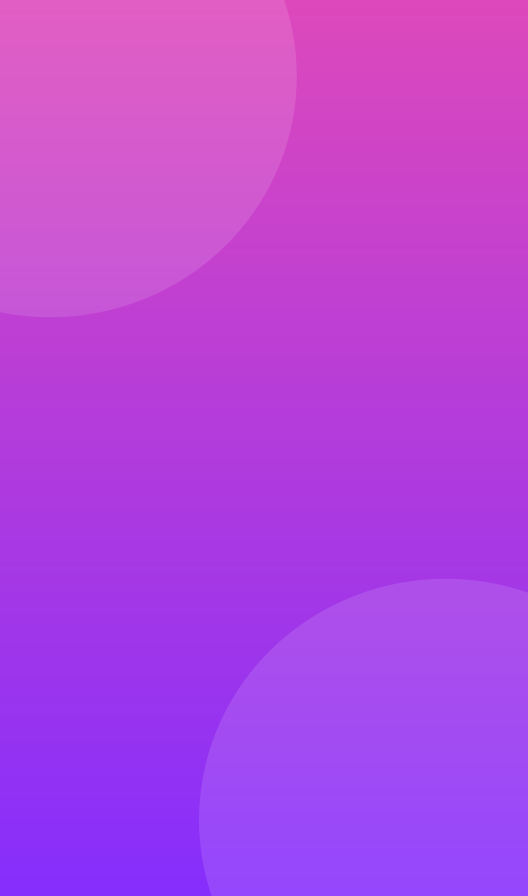
Write a Shadertoy shader that draws this background.

```glsl
// A vertical gradient from violet to pink with two large translucent discs,
// one cut by the upper left corner and one by the lower right.
// Discs are ellipse distances in canvas fractions, blended with soft edges.

#define BOTTOM_COLOR vec3(0.525, 0.180, 0.990)
#define TOP_COLOR    vec3(0.868, 0.285, 0.735)
#define VEIL_COLOR   vec3(1.0)
#define VEIL_ALPHA   0.12
#define UPPER_CENTER vec2(0.095, 0.915)
#define LOWER_CENTER vec2(0.844, 0.085)
#define DISC_RADII   vec2(0.467, 0.269)

// Coverage of an ellipse, with an edge about one pixel wide.
float discMask(vec2 uv, vec2 center) {
    vec2 q = (uv - center) / DISC_RADII;
    float radius = length(q);
    vec2 gradient = q / (max(radius, 1e-4) * DISC_RADII * iResolution.xy);
    float pixelDistance = (radius - 1.0) / max(length(gradient), 1e-6);
    return clamp(0.5 - pixelDistance, 0.0, 1.0);
}

void mainImage(out vec4 fragColor, in vec2 fragCoord) {
    vec2 uv = fragCoord / iResolution.xy;

    // Background gradient
    vec3 color = mix(BOTTOM_COLOR, TOP_COLOR, uv.y);

    // Translucent discs
    color = mix(color, VEIL_COLOR, VEIL_ALPHA * discMask(uv, UPPER_CENTER));
    color = mix(color, VEIL_COLOR, VEIL_ALPHA * discMask(uv, LOWER_CENTER));

    fragColor = vec4(color, 1.0);
}
```
